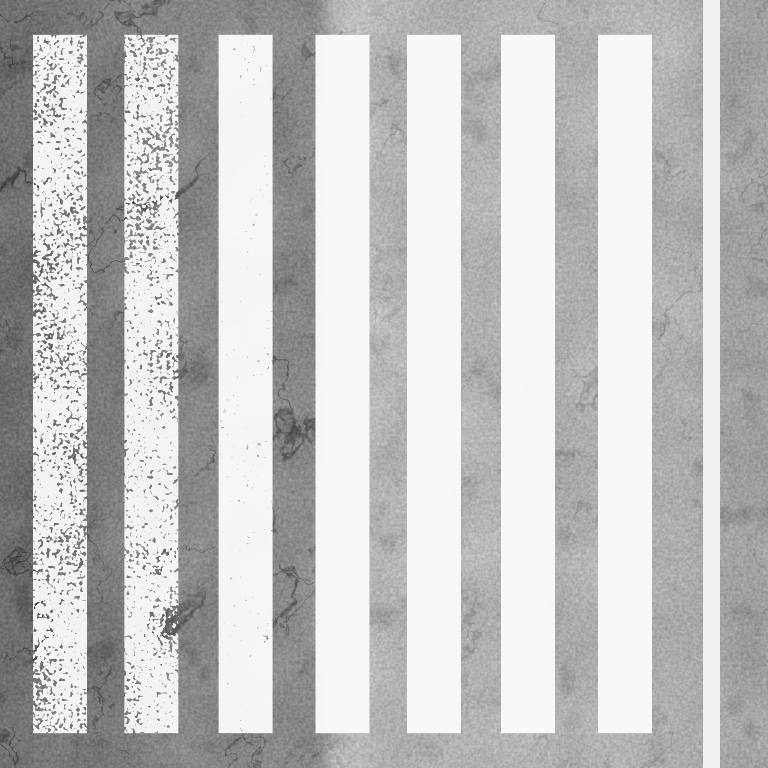
This pattern is drawn by a three.js fragment shader. Its source:

```glsl
varying vec2 vUv;

vec2 hashGradient(vec2 cell) {
  vec3 h = fract(cell.xyx * vec3(0.1031, 0.1030, 0.0973));
  h += dot(h, h.yzx + 33.33);
  float angle = 6.2832 * fract((h.x + h.y) * h.z);
  return vec2(cos(angle), sin(angle));
}

float gradientNoise(vec2 p) {
  vec2 i = floor(p), f = fract(p);
  vec2 u = f * f * f * (f * (f * 6.0 - 15.0) + 10.0);
  vec2 e = vec2(1.0, 0.0);
  float low = mix(dot(hashGradient(i), f), dot(hashGradient(i + e), f - e), u.x);
  float high = mix(dot(hashGradient(i + e.yx), f - e.yx), dot(hashGradient(i + 1.0), f - 1.0), u.x);
  return mix(low, high, u.y);
}

float fbm(vec2 p) {
  float sum = 0.0, amplitude = 0.6;
  for (int i = 0; i < 5; i++) {
    sum += amplitude * gradientNoise(p);
    p = mat2(1.6, 1.2, -1.2, 1.6) * p + 7.3;
    amplitude *= 0.5;
  }
  return sum;
}

// Antialiased box coverage, from lower-left to upper-right corner
float box(vec2 p, vec2 lower, vec2 upper) {
  vec2 soft = 0.5 * fwidth(vUv);
  vec2 inside = smoothstep(lower - soft, lower + soft, p)
              * (1.0 - smoothstep(upper - soft, upper + soft, p));
  return inside.x * inside.y;
}

// Thin broken lines along the zero level of the noise
float cracks(vec2 p, float scale) {
  vec2 q = p * scale;
  float ridge = abs(fbm(q + 0.3 * fbm(q * 4.0)));
  float broken = smoothstep(0.02, 0.25, gradientNoise(q * 1.3 + 31.7));
  return broken * (1.0 - smoothstep(0.003, 0.018, ridge));
}

void main() {
  vec2 p = vUv;
  float grain = gradientNoise(p * 273.7) + 0.6 * gradientNoise(p * 157.3 + 19.0);
  float mottle = fbm(p * 9.0 + 4.0);
  float crack = max(cracks(p, 4.0), 0.8 * cracks(p + 5.0, 7.0));

  // Asphalt: dark on the left, pale on the right, duller past the thin line
  float pale = smoothstep(0.405, 0.45, p.x + 0.02 * mottle);
  float tone = mix(mix(0.43, 0.53, smoothstep(0.0, 0.25, p.x)), 0.69, pale);
  tone += 0.03 * exp(-pow((p.x - 0.46) / 0.05, 2.0));
  tone -= 0.06 * smoothstep(0.86, 0.96, p.x);
  tone += 0.09 * grain + 0.11 * mottle;
  tone -= 0.07 * smoothstep(0.12, 0.4, fbm(p * 17.0 + 50.0));
  tone -= crack * mix(0.15, 0.09, pale);

  // Seven painted bars, slightly uneven in spacing
  float bars = 0.0;
  for (int i = 0; i < 7; i++) {
    float n = float(i);
    float left = 0.043 + 0.1226 * n - 0.0036 * step(0.5, mod(n, 3.0));
    bars += box(p, vec2(left, 0.0452), vec2(left + 0.0703, 0.9548));
  }

  // Flaked paint: heavy on two bars, light on the third, only an edge on the fourth
  float wear = mix(1.0, 0.55, smoothstep(0.24, 0.28, p.x))
             * (1.0 - smoothstep(0.405, 0.425, p.x));
  float flake = gradientNoise(p * 231.3 + 80.0) + 0.6 * gradientNoise(p * 119.7)
              + 0.7 * fbm(p * vec2(13.0, 8.0) + 23.0) + 0.4 * crack;
  float threshold = 1.25 - wear;
  float lost = wear * smoothstep(threshold - 0.12, threshold + 0.2, flake);
  float paint = mix(0.972, 0.955, wear) + 0.006 * mottle;
  tone = mix(tone, paint, bars * (1.0 - lost));

  // Thin line over the full height
  tone = mix(tone, 0.945, box(p, vec2(0.9155, -1.0), vec2(0.9375, 2.0)));

  gl_FragColor = vec4(vec3(clamp(tone, 0.0, 1.0)), 1.0);
}
```
